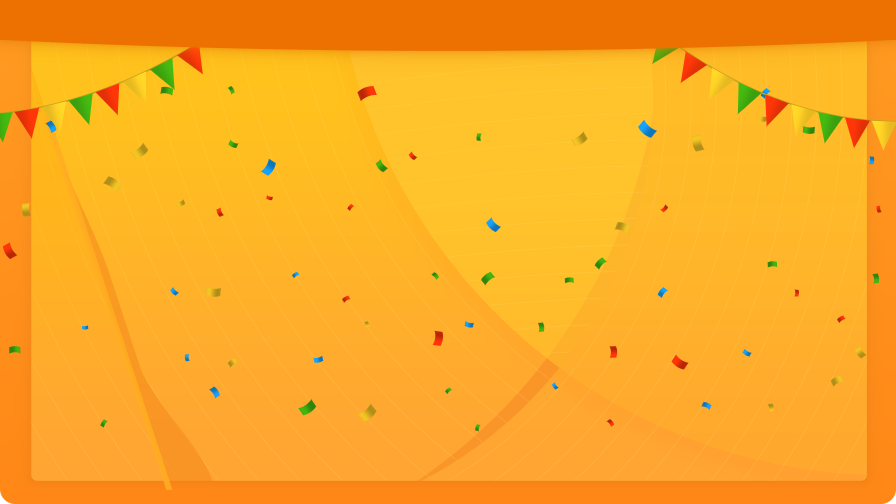
Reproduce this background procedurally as a Shadertoy shader.

```glsl
#define WIDTH 1.7778
#define FLAG_GAP 0.0533
#define FLAG_SIZE vec2(0.025, 0.058)
#define CONFETTI_CELL 0.13
#define CONFETTI_AMOUNT 0.85
#define LINE_GLOW 0.22
#define RED vec3(0.96, 0.20, 0.03)
#define GREEN vec3(0.25, 0.68, 0.06)
#define BLUE vec3(0.08, 0.61, 0.95)
#define YELLOW vec3(0.98, 0.79, 0.14)
#define HEADER vec3(0.93, 0.445, 0.0)

float fill(float d) {
    return clamp(0.5 - d * iResolution.y, 0.0, 1.0);
}

float hash(vec2 p) {
    return fract(sin(dot(p, vec2(127.1, 311.7))) * 43758.5453);
}

float box(vec2 p, vec2 halfSize, float radius) {
    vec2 q = abs(p) - halfSize + radius;
    return length(max(q, 0.0)) + min(max(q.x, q.y), 0.0) - radius;
}

// Thin repeated contour lines of the field v
float contours(float v, float gap) {
    return LINE_GLOW * fill(abs(fract(v / gap) - 0.5) * gap - 0.0007);
}

// Pennants on a parabolic cord: curve = (height, slope, bend)
vec3 bunting(vec3 col, vec2 p, vec3 curve, float start, int count, vec2 order) {
    float cord = curve.x + p.x * (curve.y + p.x * curve.z);
    float slope = curve.y + 2.0 * curve.z * p.x;
    float cordDist = abs(p.y - cord) / sqrt(1.0 + slope * slope);
    col = mix(col, YELLOW * 0.8, fill(max(cordDist - 0.0015, p.x - 0.45)));
    for (int i = 0; i < count; i++) {
        float k = float(i);
        float u = start + FLAG_GAP * k;
        vec2 top = vec2(u, curve.x + u * (curve.y + u * curve.z));
        vec2 along = normalize(vec2(1.0, curve.y + 2.0 * curve.z * u));
        vec2 q = vec2(dot(p - top, along), dot(p - top, vec2(along.y, -along.x)));
        float side = abs(q.x) - FLAG_SIZE.x * (1.0 - q.y / FLAG_SIZE.y);
        float d = max(-q.y, side * 0.92);
        float kind = mod(order.x + order.y * k, 3.0);
        vec3 tint = kind < 0.5 ? GREEN : kind < 1.5 ? RED : YELLOW;
        tint *= 0.92 + 0.16 * smoothstep(-0.015, 0.015, q.x);
        col = mix(col, tint, fill(d));
    }
    return col;
}

// Jittered grid of small curled paper pieces
vec3 confetti(vec3 col, vec2 p) {
    vec2 home = floor(p / CONFETTI_CELL);
    for (int j = -1; j <= 1; j++)
    for (int i = -1; i <= 1; i++) {
        vec2 id = home + vec2(i, j);
        vec2 jitter = vec2(hash(id), hash(id + 17.3));
        vec2 center = (id + 0.1 + 0.8 * jitter) * CONFETTI_CELL;
        if (hash(id + 5.7) > CONFETTI_AMOUNT || abs(center.y - 0.49) > 0.34) continue;
        float angle = 6.2832 * hash(id + 31.1);
        float c = cos(angle), s = sin(angle);
        vec2 q = mat2(c, -s, s, c) * (p - center);
        float size = mix(0.006, 0.017, pow(hash(id + 8.9), 1.5));
        q.y += 0.2 * q.x * q.x / size;
        float kind = 4.0 * hash(id + 43.7);
        vec3 tint = kind < 1.2 ? RED : kind < 2.2 ? GREEN : kind < 3.0 ? BLUE : YELLOW * 0.93;
        tint *= 0.9 + 0.15 * sin(q.x / size * 2.5);
        col = mix(col, tint, fill(box(q, size * vec2(1.0, 0.55), 0.0)));
    }
    return col;
}

// Layered curved sheets inside the panel
vec3 sheets(vec2 p) {
    vec3 col = mix(vec3(1.0, 0.645, 0.20), vec3(1.0, 0.765, 0.11), smoothstep(0.0, 0.95, p.y));
    float bowl = length(p - vec2(1.76, 1.154)) - 1.097;
    float arc = length(p - vec2(0.444, 0.802)) - 0.852;
    float inner = length(p - vec2(0.21, 0.956)) - 1.10;
    float inBowl = fill(bowl), inArc = fill(arc);

    vec3 bright = mix(vec3(1.0, 0.70, 0.17), vec3(1.0, 0.765, 0.17), smoothstep(0.05, 0.65, p.y));
    col = mix(col, bright, inBowl * mix(0.65, 1.0, inArc));
    col -= vec3(0.0, 0.025, 0.0) * inBowl * (1.0 - inArc);
    col -= vec3(0.0, 0.02, 0.01) * (1.0 - inBowl) * smoothstep(0.06, 0.0, bowl);

    float crescent = fill(max(arc, -inner));
    col = mix(col, vec3(0.97, 0.54, 0.14), crescent * mix(0.6, 0.2, inBowl));

    float level = p.y - 0.06 * p.x + 0.12 * pow(p.x - 1.1, 2.0);
    float lines = mix(contours(bowl, 0.06), contours(level, 0.052), inBowl * inArc);
    lines = mix(lines, contours(arc, 0.05), 1.0 - inArc);
    col = mix(col, vec3(1.0, 0.87, 0.42), lines);

    // Folded ribbon at the left
    float fold = p.x - 0.093 - 0.328 * (0.769 - p.y);
    float shade = 0.022 * smoothstep(0.72, 0.45, p.y) + 0.07 * smoothstep(0.28, 0.04, p.y);
    col = mix(col, vec3(1.0, 0.67, 0.06), 0.45 * fill(fold) * smoothstep(0.1, 0.8, p.y));
    col = mix(col, vec3(0.96, 0.53, 0.10), 0.55 * fill(max(-fold, fold - shade)));
    return col;
}

void mainImage(out vec4 fragColor, in vec2 fragCoord) {
    vec2 p = fragCoord / iResolution.xy * vec2(WIDTH, 1.0);
    vec3 col = mix(vec3(1.0, 0.53, 0.09), vec3(1.0, 0.61, 0.13), p.y);

    // Panel with a soft outer shadow
    float panel = box(p - vec2(0.891, 0.523), vec2(0.829, 0.477), 0.012);
    col *= 1.0 - 0.04 * exp(-max(panel, 0.0) * 90.0);
    col = mix(col, sheets(p), fill(panel));

    // Light ribbon edge crossing the panel border
    float ribbon = abs(p.x - 0.093 - 0.328 * (0.769 - p.y)) - 0.006;
    ribbon = max(ribbon, abs(p.y - 0.4) - 0.372);
    col = mix(col, vec3(1.0, 0.68, 0.13), 0.85 * fill(ribbon));

    col = confetti(col, p);
    col = bunting(col, p, vec3(0.775, 0.1, 0.65), 0.0, 8, vec2(0.0, 1.0));
    col = bunting(col, vec2(WIDTH - p.x, p.y), vec3(0.759, 0.0, 0.8), 0.023, 9, vec2(2.0, -1.0));

    // Curved header and its shadow
    float across = 2.0 * p.x / WIDTH - 1.0;
    float header = 0.899 + 0.022 * across * across - p.y;
    col = mix(col, vec3(0.90, 0.48, 0.02), 0.5 * exp(-max(header, 0.0) * 80.0));
    col = mix(col, HEADER, fill(header));

    // Rounded lower corners
    float card = box(p - vec2(0.5 * WIDTH, 0.6), vec2(0.5 * WIDTH, 0.6), 0.03);
    fragColor = vec4(mix(vec3(1.0), col, fill(card)), 1.0);
}
```
